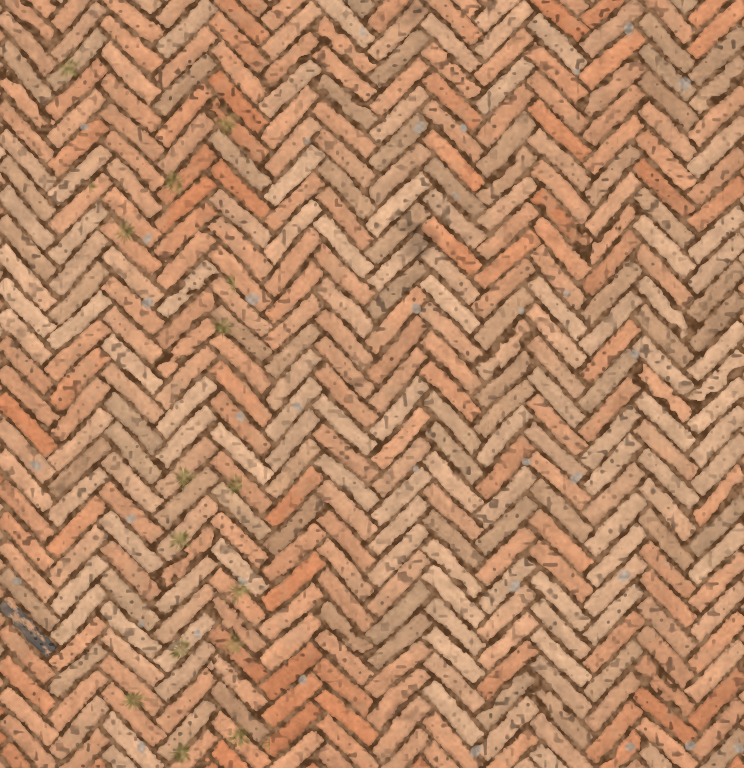
This texture is drawn by a WebGL 1 fragment shader. Its source:

```glsl
precision highp float;
// Weathered clay pavers in a diagonal herringbone with sandy dark joints.
// Two brick lattices on a rotated grid interlock for any length-to-width ratio;
// hashes vary each brick, noise adds chips, pits, stains, lichen and grass tufts.
uniform vec2 u_resolution;

const vec2 PERIOD = vec2(0.139, 0.0380);   // zigzag width, course height
const vec2 ORIGIN = vec2(-0.011, 0.0185);
const float BRICK_LENGTH = 3.658;          // in brick widths: PERIOD.x / PERIOD.y
const float WARP = 0.28;                   // unevenness of the courses
const float GAP = 0.075;                   // half joint, in brick widths
const float CORNER = 0.1;
const float CHIP = 0.13;                   // roughness of the edges
const float SPOT_CHANCE = 0.16;
const float TUFT_CHANCE = 0.4;
const float DARK_CHANCE = 0.006;
const float WORN_CHANCE = 0.08;
const vec3 TAN = vec3(0.85, 0.68, 0.54);
const vec3 CLAY = vec3(0.84, 0.61, 0.46);
const vec3 RUST = vec3(0.82, 0.53, 0.37);
const vec3 DUSTY = vec3(0.75, 0.60, 0.47);
const vec3 SLATE = vec3(0.38, 0.35, 0.33);
const vec3 JOINT_DARK = vec3(0.33, 0.22, 0.135);
const vec3 JOINT_SAND = vec3(0.60, 0.45, 0.33);
const vec3 LICHEN = vec3(0.70, 0.65, 0.60);
const vec3 GRASS_DARK = vec3(0.35, 0.31, 0.16);
const vec3 GRASS_LIGHT = vec3(0.64, 0.58, 0.36);

float hash(vec2 p) {
  return fract(sin(dot(p, vec2(127.1, 311.7))) * 43758.5453);
}

float noise(vec2 p) {
  vec2 i = floor(p), f = fract(p);
  f = f * f * (3.0 - 2.0 * f);
  return mix(mix(hash(i), hash(i + vec2(1, 0)), f.x),
             mix(hash(i + vec2(0, 1)), hash(i + vec2(1, 1)), f.x), f.y);
}

float fbm(vec2 p) {
  float sum = 0.0, amp = 0.53;
  for (int i = 0; i < 4; i++) {
    sum += amp * noise(p);
    p = p * 2.1 + 7.3;
    amp *= 0.5;
  }
  return sum;
}

float roundBox(vec2 p, vec2 halfSize, float r) {
  vec2 e = abs(p) - halfSize + r;
  return length(max(e, 0.0)) + min(max(e.x, e.y), 0.0) - r;
}

// Offset from a jittered centre in each grid cell, plus a random value.
vec3 scatter(vec2 p, float seed) {
  vec2 id = floor(p) + seed;
  vec2 centre = 0.3 + 0.4 * vec2(hash(id + 3.1), hash(id + 8.7));
  return vec3(fract(p) - centre, hash(id));
}

// Position within the brick (x along it), its index and 1 if it rises rightward.
vec2 herringbone(vec2 q, out vec2 id, out float rising) {
  float column = floor((q.x + q.y) / (2.0 * BRICK_LENGTH));
  vec2 t = q - column * BRICK_LENGTH;
  float course = floor(t.y);
  float along = t.x + course;
  rising = 1.0 - step(0.0, along) * step(along, BRICK_LENGTH);
  vec2 local = vec2(along, t.y - course);
  if (rising > 0.5) {
    if (t.x + t.y < BRICK_LENGTH) {
      column -= 1.0;
      t += BRICK_LENGTH;
    }
    course = -floor(t.x - BRICK_LENGTH);
    local = vec2(t.y - course, t.x - BRICK_LENGTH + course);
  }
  id = vec2(2.0 * column + rising, course);
  return local - 0.5 * vec2(BRICK_LENGTH, 1.0);
}

vec3 brickColour(vec2 id, vec2 p) {
  float zone = noise(p * 4.5 + 2.0) - 0.5 + 0.45 * exp(-pow((p.x - 0.34) / 0.11, 2.0));
  float warmth = 0.12 + 0.75 * hash(id + 1.7) + 0.5 * zone;
  vec3 c = mix(TAN, CLAY, smoothstep(0.2, 0.6, warmth));
  c = mix(c, RUST, smoothstep(0.65, 1.0, warmth));
  c = mix(c, DUSTY, 0.8 * step(0.85, hash(id + 5.3)));
  return c * (0.95 + 0.1 * hash(id + 9.1));
}

void main() {
  vec2 p = gl_FragCoord.xy / u_resolution.y;
  float pixel = 1.42 / (PERIOD.y * u_resolution.y);

  // Rotated grid whose unit is one brick width
  vec2 g = (p - ORIGIN) / PERIOD * vec2(BRICK_LENGTH, 1.0);
  g += WARP * (vec2(noise(g * 0.45), noise(g * 0.45 + 31.0)) - 0.5);
  vec2 id;
  float rising;
  vec2 local = herringbone(vec2(g.x - g.y, g.x + g.y), id, rising);

  // Uneven brick outline, with some worn edges
  vec2 b = local + 0.05 * (hash(id + 2.3) - 0.5) * vec2(-local.y, local.x);
  b += 0.06 * (vec2(hash(id + 4.4), hash(id + 6.6)) - 0.5);
  float d = roundBox(b, 0.5 * vec2(BRICK_LENGTH, 1.0) - GAP - 0.03 * hash(id + 7.9), CORNER);
  d += CHIP * (noise(g * 4.5) - 0.5) + 0.7 * CHIP * (noise(g * 11.0) - 0.5);
  d += 0.25 * step(hash(id + 11.2), WORN_CHANCE) * smoothstep(0.5, 0.85, noise(g * 2.6));

  // Brick face: grain, stains, pits and soft relief
  float grain = noise(g * 9.0 + 60.0);
  float stain = fbm(b * vec2(1.4, 2.2) + id * 3.7);
  float pits = smoothstep(0.68, 0.92, noise(g * 5.5 + 17.0));
  vec3 face = brickColour(id, p);
  face = mix(face, SLATE, step(hash(id + 15.1), DARK_CHANCE) * smoothstep(0.3, 0.5, stain));
  face *= 0.83 + 0.23 * stain + 0.1 * grain;
  face = mix(face, DUSTY, 0.4 * smoothstep(0.55, 0.75, fbm(g * 1.2 + 40.0)));
  face *= 1.0 - (0.12 + 0.28 * hash(id + 17.0)) * pits;
  face *= 1.0 + 0.07 * local.y * (1.0 - 2.0 * rising) - 0.14 * smoothstep(-0.15, 0.0, d);
  vec3 joint = mix(JOINT_DARK, JOINT_SAND, smoothstep(0.15, 0.85, 0.6 * noise(g * 4.0) + 0.4 * grain));
  vec3 colour = mix(face, joint, smoothstep(-0.7 * pixel, 0.7 * pixel, d));

  // Pale lichen spots and faint soot patches
  vec3 spot = scatter(p * 14.0, 20.0);
  float spotEdge = length(spot.xy) - 0.05 - 0.35 * spot.z + 0.09 * (noise(g * 4.0) - 0.5);
  float lichen = step(spot.z, SPOT_CHANCE) * smoothstep(0.025, -0.025, spotEdge);
  colour = mix(colour, LICHEN * (0.85 + 0.25 * grain), 0.75 * lichen);
  colour *= 1.0 - 0.3 * smoothstep(0.74, 0.88, fbm(p * 13.0 + 9.0));

  // Spiky grass tufts gathered in the left third
  vec3 tuft = scatter(p * 15.0, 50.0);
  float blades = noise(normalize(tuft.xy + 0.0001) * 5.0 + tuft.z * 90.0);
  float band = smoothstep(0.1, 0.16, p.x) * smoothstep(0.36, 0.3, p.x) * smoothstep(0.9, 0.8, p.y);
  float grass = smoothstep(0.07, -0.07, length(tuft.xy) - 0.08 - 0.17 * blades);
  grass *= step(tuft.z, TUFT_CHANCE * band) * (0.3 + 0.7 * noise(g * 7.0 + 3.0));
  colour = mix(colour, mix(GRASS_DARK, GRASS_LIGHT, grain), grass);
  gl_FragColor = vec4(colour, 1.0);
}
```
